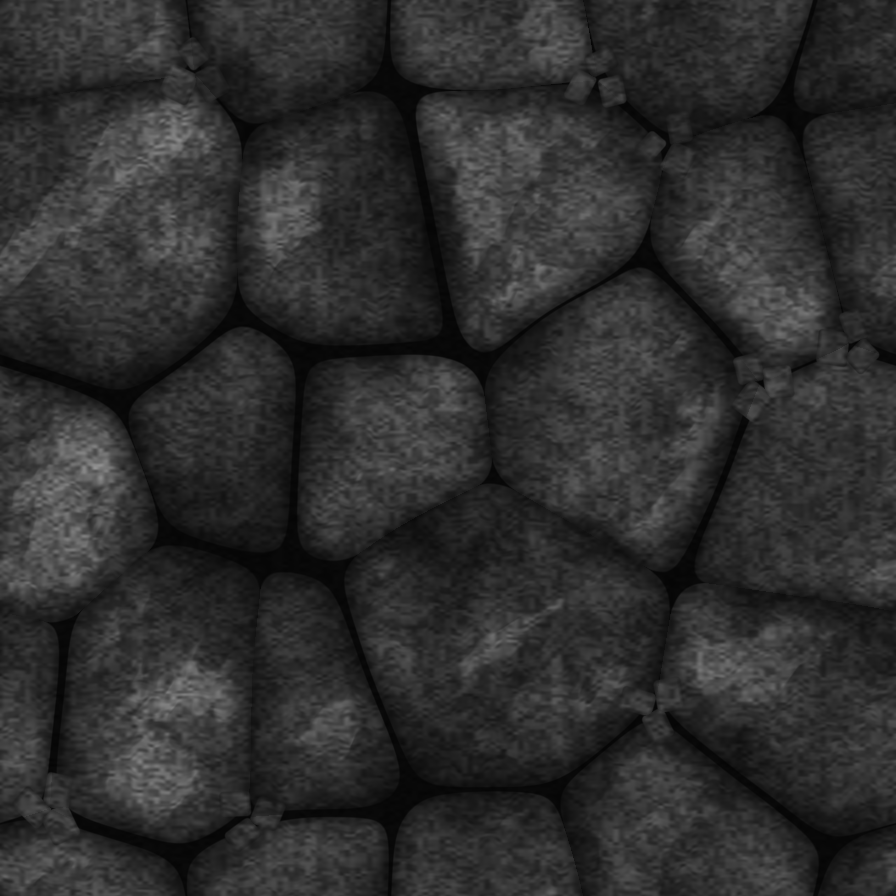
A WebGL 2 fragment shader for this texture:

```glsl
#version 300 es
precision highp float;
// Dark dry-stone wall: a wrapped, weighted Voronoi diagram gives stones of varied size,
// a soft minimum of the border distances rounds their corners and opens black gaps,
// pebbles sit at some gap corners, and layered noise paints mottling, pale stains and grain.

#define CELLS 4.0          // stones per side, even
#define JITTER 0.70        // scatter of the stone centres
#define VARIETY 0.80       // spread of stone sizes
#define ROUNDING 0.050     // corner softness, in cells
#define GAP 0.044          // spread of straight gaps, in cells
#define ORIGIN vec2(1.02, 3.56) // lower left corner, in cells
#define GAP_TONE 0.030
#define STONE_TONE 0.205
#define MOTTLE 0.31
#define STAIN 0.09
#define GRAIN 0.80
#define GRAIN_FREQ vec2(160.0, 256.0)

uniform vec2 u_resolution;
out vec4 fragColor;

float hash(vec2 p) {
    return fract(sin(dot(p, vec2(127.1, 311.7))) * 43758.5453);
}

// Wraps whole numbers; the half step keeps rounding errors away from the jump
vec2 wrap(vec2 i, vec2 period) {
    return floor(mod(i + 0.5, period));
}

// Value noise that repeats after a whole number of lattice steps
float noise(vec2 p, vec2 period) {
    vec2 i = floor(p), f = p - i;
    f = f * f * (3.0 - 2.0 * f);
    vec2 lo = wrap(i, period), hi = wrap(i + 1.0, period);
    return mix(mix(hash(lo), hash(vec2(hi.x, lo.y)), f.x),
               mix(hash(vec2(lo.x, hi.y)), hash(hi), f.x), f.y);
}

// Layered noise on a diagonal lattice, which still wraps on the unit square
float fbm(vec2 uv, vec2 period, vec2 offset) {
    vec2 p = vec2(uv.x - uv.y, uv.x + uv.y) * period + offset;
    float sum = 0.0, amp = 0.418;
    for (int i = 0; i < 5; i++) {
        sum += amp * noise(p, period);
        p = p * 2.0 + 17.3;
        period *= 2.0;
        amp *= 0.62;
    }
    return sum;
}

// Centre (xy) and size weight (z) of the stone in a grid cell
vec3 stone(vec2 cell) {
    vec2 id = wrap(cell, vec2(CELLS));
    vec2 shift = JITTER * (vec2(hash(id + 3.1), hash(id + 8.7)) - 0.5);
    float size = hash(id + 15.3);
    return vec3(cell + 0.5 + shift + vec2(0.5 * mod(id.y, 2.0), 0.0),
                VARIETY * size * size * size);
}

// Signed distance to three rounded blocks round a corner, and the tone of the nearest
vec2 pebbles(vec2 p, vec2 key) {
    vec2 nearest = vec2(1e3, 0.0);
    for (int i = 0; i < 3; i++) {
        vec2 seed = key + 5.7 * float(i);
        float around = 6.2832 * (hash(key) + float(i) / 3.0);
        float turn = 6.2832 * hash(seed + 1.3);
        vec2 q = p - 0.084 * vec2(cos(around), sin(around));
        q = mat2(cos(turn), sin(turn), -sin(turn), cos(turn)) * q;
        vec2 halfSize = mix(vec2(0.05), vec2(0.08), vec2(hash(seed + 2.9), hash(seed + 4.1)));
        float d = length(max(abs(q) - halfSize + 0.02, 0.0)) - 0.02;
        if (d < nearest.x) nearest = vec2(d, 0.18 + 0.06 * hash(seed + 6.3));
    }
    return nearest;
}

void main() {
    vec2 uv = gl_FragCoord.xy / u_resolution;
    float pixel = CELLS / min(u_resolution.x, u_resolution.y);
    vec2 warp = vec2(noise(uv * 8.0, vec2(8.0)), noise(uv * 8.0 + 4.4, vec2(8.0))) - 0.5;
    vec2 p = CELLS * (uv + 0.014 * warp) + ORIGIN;
    vec2 base = floor(p);

    // Three nearest stones: cell (xy) and weighted squared distance (z)
    vec3 a = vec3(1e3), b = a, c = a;
    for (int y = -2; y <= 2; y++)
    for (int x = -3; x <= 2; x++) {
        vec2 cell = base + vec2(x, y);
        vec3 s = stone(cell);
        vec3 t = vec3(cell, dot(s.xy - p, s.xy - p) - s.z);
        if (t.z < a.z) { c = b; b = a; a = t; }
        else if (t.z < b.z) { c = b; b = t; }
        else if (t.z < c.z) c = t;
    }

    // Corner shared by those stones, relative to p
    vec3 own = stone(a.xy);
    vec2 e1 = stone(b.xy).xy - own.xy, e2 = stone(c.xy).xy - own.xy;
    vec2 r = 0.5 * vec2(b.z - a.z, c.z - a.z);
    vec2 corner = vec2(r.x * e2.y - r.y * e1.y, r.y * e1.x - r.x * e2.x)
                / (e1.x * e2.y - e1.y * e2.x);
    vec2 toOwn = own.xy - p - corner;
    float cornerPower = dot(toOwn, toOwn) - own.z;

    // Rounded distance to the stone's border, and free room at the corner
    vec2 id = wrap(a.xy, vec2(CELLS));
    float sum = 0.0, room = 1e3;
    for (int y = -2; y <= 2; y++)
    for (int x = -3; x <= 2; x++) {
        vec2 cell = base + vec2(x, y);
        if (cell == a.xy) continue;
        vec3 s = stone(cell);
        float power = dot(s.xy - p, s.xy - p) - s.z;
        float border = 0.5 * (power - a.z) / length(s.xy - own.xy);
        border -= GAP * (hash(id + wrap(cell, vec2(CELLS)) + 0.37) - 0.4);
        sum += exp(-border / ROUNDING);
        vec2 away = s.xy - p - corner;
        if (cell != b.xy && cell != c.xy) room = min(room, dot(away, away) - s.z - cornerPower);
    }
    float inside = -ROUNDING * log(sum);

    // Stone surface: mottling, pale ragged stains, dark rims
    vec2 offset = 9.0 * vec2(hash(id + 21.7), hash(id + 33.9));
    float mottle = fbm(uv, vec2(6.0), offset) - 0.5;
    float stain = fbm(uv + 0.06 * warp, vec2(7.0, 4.0), offset.yx);
    stain = smoothstep(0.57, 0.63, stain) * smoothstep(0.04, 0.16, inside);
    float tone = STONE_TONE + MOTTLE * mottle + 0.02 * (hash(id + 41.3) - 0.5);
    tone += STAIN * stain * (1.0 + mottle);
    tone *= mix(0.6, 1.0, smoothstep(-0.02, 0.2, inside + 0.2 * mottle));
    tone *= mix(0.72, 1.0, smoothstep(0.0, 0.05, inside));
    tone = mix(GAP_TONE, tone, smoothstep(-pixel, pixel, inside));

    // Pebbles in half of the roomy corners
    vec2 key = id + wrap(b.xy, vec2(CELLS)) + wrap(c.xy, vec2(CELLS)) + 0.71;
    if (room > 0.5 && hash(key + 7.7) < 0.5) {
        vec2 peb = pebbles(-corner, key);
        float pebbleTone = (peb.y + 0.15 * mottle) * mix(1.0, 0.7, smoothstep(-0.025, 0.0, peb.x));
        tone = mix(tone, pebbleTone, smoothstep(pixel, -pixel, peb.x));
    }

    // Fine paper grain, slightly wavy and stretched sideways
    vec2 grainPos = uv * GRAIN_FREQ + vec2(0.0, 1.5 * noise(uv * 64.0, vec2(64.0)));
    float grain = mix(noise(grainPos, GRAIN_FREQ),
                      noise(grainPos * 0.5 + 3.3, GRAIN_FREQ * 0.5), 0.25) - 0.5;
    tone *= 1.0 + GRAIN * grain;
    fragColor = vec4(vec3(tone), 1.0);
}
```
